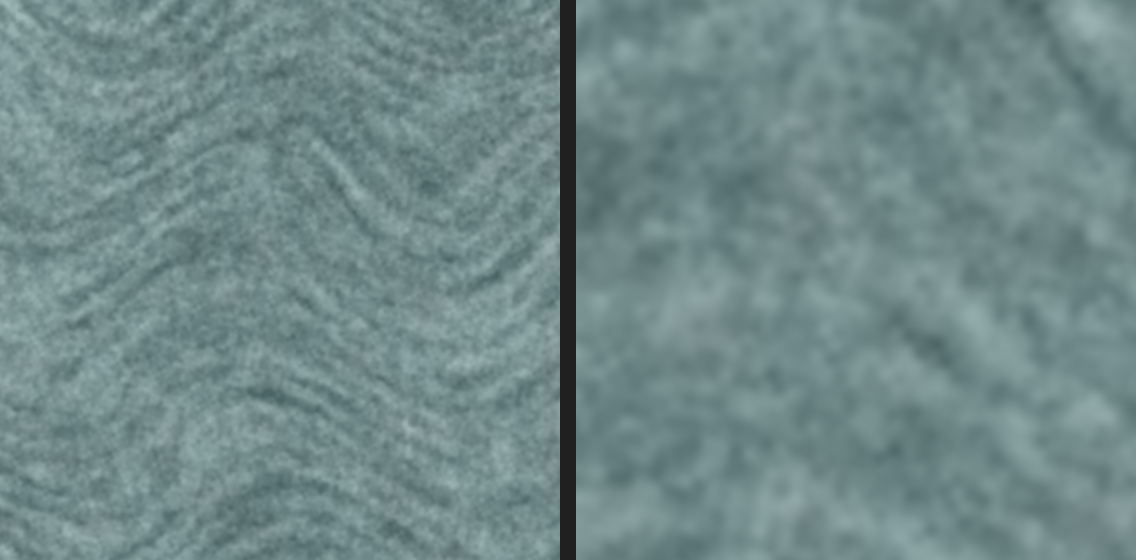
Left, the full canvas; right, a detail of the centre.
Write a three.js fragment shader that draws this texture.

```glsl
// Weathered teal cloth with soft, grainy bands folded into waves and arches.
varying vec2 vUv;

const float TAU = 6.2831853;
const vec3 TEAL = vec3(0.455, 0.552, 0.553);
const vec3 TONE_TINT = vec3(1.0, 1.0, 0.98);
const vec3 WARM_SHIFT = vec3(0.006, 0.0, -0.006);

float hash(vec2 cell) {
  vec3 p = fract(vec3(cell.xyx) * 0.1031);
  p += dot(p, p.yzx + 33.33);
  return fract((p.x + p.y) * p.z);
}

// Smooth value noise from -1 to 1.
float noise(vec2 p) {
  vec2 cell = floor(p);
  vec2 f = fract(p);
  f = f * f * (3.0 - 2.0 * f);
  float low = mix(hash(cell), hash(cell + vec2(1.0, 0.0)), f.x);
  float high = mix(hash(cell + vec2(0.0, 1.0)), hash(cell + 1.0), f.x);
  return 2.0 * mix(low, high, f.y) - 1.0;
}

vec2 rotate(vec2 p, float angle) {
  float c = cos(angle);
  float s = sin(angle);
  return vec2(c * p.x - s * p.y, s * p.x + c * p.y);
}

// Layered noise, turned at each octave to hide its grid.
float fbm(vec2 p) {
  float sum = 0.0;
  float weight = 0.6;
  for (int i = 0; i < 3; i++) {
    sum += weight * noise(p);
    p = rotate(p, 0.65) * 2.03 + 17.3;
    weight *= 0.55;
  }
  return sum;
}

float mound(vec2 p, vec2 center, vec2 radius) {
  vec2 d = (p - center) / radius;
  return exp(-dot(d, d));
}

// Band number: height measured from a drifting chain of arches.
float bandPhase(vec2 p, float period) {
  float apex = 0.47 + 0.06 * cos(TAU * (p.y - 0.9) * 1.15);
  float width = mix(0.78, 0.66, smoothstep(0.3, 0.9, p.y));
  float arch = 0.098 * cos(TAU * (p.x - apex) / width);
  float swell = 0.13 * mound(p, vec2(0.93, 0.8), vec2(0.19, 0.15));
  swell += 0.06 * mound(p, vec2(0.02, 0.0), vec2(0.15, 0.14));
  float warp = 0.014 * noise(p * 4.3 + 8.0) + 0.009 * fbm(p * 22.0 + 31.0);
  return (p.y - arch - swell + warp) / period;
}

// Ribs that fade in and out, with short streaks lying along them.
float bandTone(vec2 p, float phase) {
  float strength = 0.75 + 0.6 * noise(p * 7.0 + 51.0);
  float ribs = 0.036 * strength * sin(TAU * phase);
  float patches = 0.046 * noise(vec2(p.x * 11.0, phase * 1.3) + 12.0);
  float streaks = 0.038 * noise(vec2(p.x * 30.0, phase * 2.7) + 73.0);
  return ribs + patches + streaks;
}

// Soft, short, broken creases in the valleys between ribs.
float creaseTone(vec2 p, float phase) {
  float valley = pow(0.5 - 0.5 * sin(TAU * phase + 0.7), 5.0);
  float broken = smoothstep(0.1, 0.8, noise(vec2(p.x * 15.0, phase) + 95.0));
  return -0.03 * valley * broken;
}

// Fibrous mottling, from small blotches down to fine grain.
float grainTone(vec2 p) {
  float blotches = fbm(rotate(p, 0.4) * 32.0 + 5.0);
  float grain = noise(rotate(p, 0.9) * 78.0 + 41.0);
  float fibre = noise(rotate(p, 0.25) * 120.0 + 63.0);
  return 0.046 * blotches + 0.047 * grain + 0.038 * fibre;
}

// Broad fading: a paler left side and a darker middle.
float fadeTone(vec2 p) {
  float pale = 0.044 * mound(p, vec2(0.0, 0.7), vec2(0.3, 0.5));
  float dark = 0.03 * mound(p, vec2(0.48, 0.65), vec2(0.26, 0.5));
  return pale - dark + 0.027 * noise(p * 3.5 + 27.0);
}

void main() {
  float phase = bandPhase(vUv, 0.054);
  float tone = bandTone(vUv, phase) + creaseTone(vUv, phase);
  tone += grainTone(vUv) + fadeTone(vUv);
  tone = clamp(tone, -0.16, 0.16);
  float warmth = noise(vUv * 17.0 + 83.0);
  vec3 color = TEAL + tone * TONE_TINT + warmth * WARM_SHIFT;
  gl_FragColor = vec4(color, 1.0);
}
```
